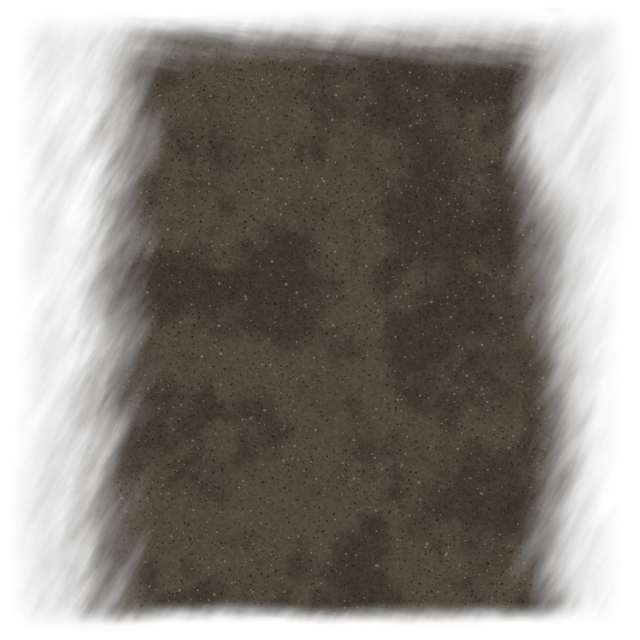
Write a WebGL 2 fragment shader that draws this texture.

```glsl
#version 300 es
precision highp float;
// A slab of dark speckled earth whose brushed edges fade into white paper.

#define MOTTLE_SCALE 9.0
#define GRAIN_SCALE 230.0
#define GRAIN_AMOUNT 0.075
#define SPECK_CELLS 62.0
#define SPECK_LAYERS 3
#define STREAK_SLANT 1.05
#define EDGE_WOBBLE 0.085
#define HAZE_AMOUNT 0.16

uniform vec2 u_resolution;
out vec4 fragColor;

const vec3 PAPER = vec3(1.0);
const vec3 EARTH_DARK = vec3(0.245, 0.217, 0.185);
const vec3 EARTH_LIGHT = vec3(0.325, 0.288, 0.248);
const vec3 EDGE_DUST = vec3(0.265, 0.252, 0.24);
const vec3 PALE_GRIT = vec3(0.56, 0.51, 0.44);
const vec3 BLACK_GRIT = vec3(0.13, 0.12, 0.11);

float hash(vec2 p) {
    vec3 q = fract(p.xyx * 0.1031);
    q += dot(q, q.yzx + 33.33);
    return fract((q.x + q.y) * q.z);
}

float valueNoise(vec2 p) {
    vec2 cell = floor(p), f = fract(p);
    f = f * f * (3.0 - 2.0 * f);
    float low = mix(hash(cell), hash(cell + vec2(1, 0)), f.x);
    float high = mix(hash(cell + vec2(0, 1)), hash(cell + 1.0), f.x);
    return mix(low, high, f.y);
}

float fbm(vec2 p) {
    float sum = 0.0, weight = 0.5;
    for (int i = 0; i < 5; i++) {
        sum += weight * valueNoise(p);
        p = mat2(0.8, 0.6, -0.6, 0.8) * p * 2.03 + 17.3;
        weight *= 0.5;
    }
    return sum / 0.96875;
}

// Noise drawn out along one direction, like dry brush hairs.
float streaks(vec2 p, float angle, vec2 scale) {
    vec2 along = vec2(cos(angle), sin(angle));
    vec2 q = vec2(dot(p, along), dot(p, vec2(-along.y, along.x)));
    return fbm(q * scale + 40.0);
}

float bump(float x, float center, float width) {
    float d = (x - center) / width;
    return exp(-d * d);
}

// Opacity of the dust over the paper.
float coverage(vec2 p) {
    float broad = fbm(p * 6.0 + 11.0) - 0.5;
    float slanted = streaks(p, STREAK_SLANT, vec2(9.0, 42.0)) - 0.5;
    float level = streaks(p, -0.12, vec2(6.0, 34.0)) - 0.5;
    float wobble = EDGE_WOBBLE * (0.7 * slanted + 0.5 * broad);

    float leftMid = 0.185 + 0.025 * smoothstep(0.55, 0.95, p.y)
                  - 0.012 * bump(p.y, 0.28, 0.08);
    float rightMid = 0.868 - 0.045 * bump(p.y, 0.79, 0.09)
                   - 0.012 * bump(p.y, 0.1, 0.1);
    float rightSoft = 0.062 - 0.025 * bump(p.y, 0.79, 0.08);
    float left = smoothstep(leftMid - 0.085, leftMid + 0.065, p.x + wobble);
    float right = 1.0 - smoothstep(rightMid - rightSoft, rightMid + rightSoft, p.x + wobble);
    float top = 1.0 - smoothstep(0.885, 0.978, p.y + 0.06 * level + 0.03 * broad);
    float bottom = smoothstep(0.024, 0.062, p.y + 0.02 * broad + 0.012 * level);
    float body = left * right * top * bottom;

    // Thin haze around the slab, gone before the canvas border.
    vec2 rim = min(p, 1.0 - p) + 0.025 * broad;
    float frame = smoothstep(0.015, 0.085, rim.x) * smoothstep(0.012, 0.065, rim.y);
    float hairs = streaks(p + 3.0, STREAK_SLANT, vec2(14.0, 75.0)) - 0.5;
    float haze = HAZE_AMOUNT * (0.65 + 1.0 * broad + 1.3 * slanted + 0.8 * hairs);
    haze += 0.12 * smoothstep(0.83, 0.94, p.y) * bump(p.x, 0.5, 0.38);
    haze = max(haze, 0.0) * frame;
    float rough = 1.0 + 0.8 * hairs * (1.0 - body);
    return clamp(1.0 - (1.0 - body * rough) * (1.0 - haze), 0.0, 1.0);
}

vec3 earth(vec2 p) {
    float blotch = fbm(p * MOTTLE_SCALE) + 0.4 * (fbm(p * 34.0 + 5.0) - 0.5);
    vec3 color = mix(EARTH_DARK, EARTH_LIGHT, smoothstep(0.34, 0.7, blotch));
    float grain = valueNoise(p * GRAIN_SCALE) + valueNoise(p * GRAIN_SCALE * 1.9 + 9.0) - 1.0;
    color += GRAIN_AMOUNT * 0.5 * grain;

    // Scattered grit: one possible speck per cell in each layer.
    for (int i = 0; i < SPECK_LAYERS; i++) {
        float layer = float(i);
        float cells = SPECK_CELLS * (1.0 + 0.37 * layer);
        vec2 q = p * cells + 19.0 * layer;
        vec2 cell = floor(q);
        vec2 spot = 0.2 + 0.6 * vec2(hash(cell + 3.1), hash(cell + 71.7));
        float kind = hash(cell + 131.0);
        float radius = mix(0.045, 0.13, hash(cell + 211.0));
        float blur = 0.04 + 0.6 * cells / u_resolution.y;
        float speck = 1.0 - smoothstep(radius - blur, radius + blur, length(fract(q) - spot));
        color = mix(color, BLACK_GRIT, 0.7 * speck * step(kind, 0.28));
        color = mix(color, PALE_GRIT, 0.75 * speck * step(0.92, kind));
    }
    return color;
}

void main() {
    vec2 p = gl_FragCoord.xy / u_resolution;
    float cover = coverage(p);
    vec3 ground = mix(EDGE_DUST, earth(p), smoothstep(0.55, 1.0, cover));
    fragColor = vec4(mix(PAPER, ground, cover), 1.0);
}
```
